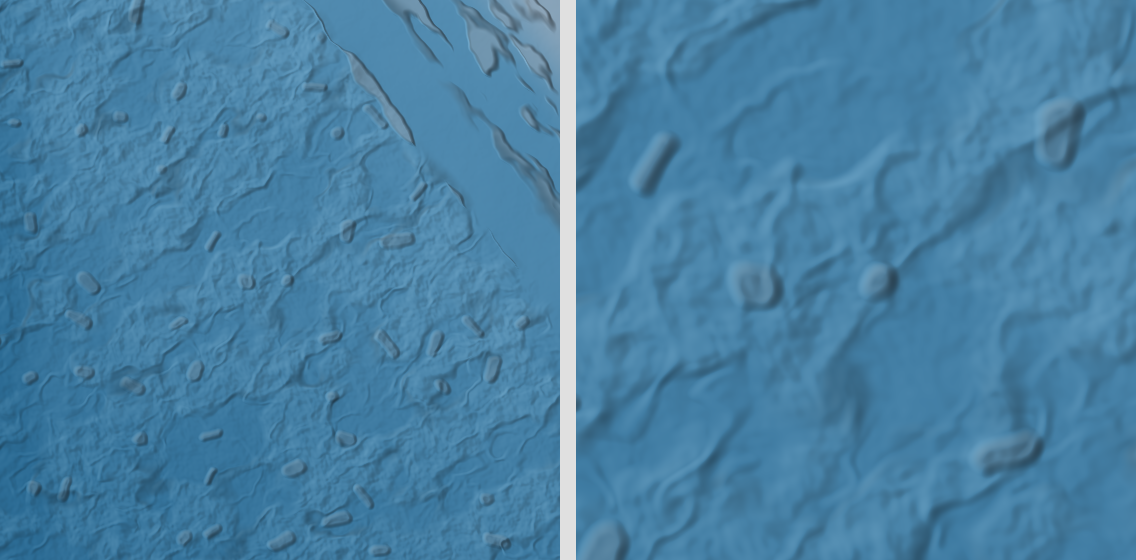
Left, the full canvas; right, a detail of the centre.
Give the GLSL for this texture, as a Shadertoy shader.

```glsl
// Blue painted plaster with crusty relief, a smooth diagonal band and grey ridges

vec2 hash2(vec2 c) {
    c = vec2(dot(c, vec2(127.1, 311.7)), dot(c, vec2(269.5, 183.3)));
    return fract(sin(c) * 43758.5);
}

// Gradient noise
float noise(vec2 p) {
    vec2 i = floor(p), f = p - i;
    vec2 u = f * f * f * (f * (f * 6.0 - 15.0) + 10.0);
    vec2 e = vec2(0.0, 1.0);
    float a = dot(hash2(i) * 2.0 - 1.0, f);
    float b = dot(hash2(i + e.yx) * 2.0 - 1.0, f - e.yx);
    float c = dot(hash2(i + e.xy) * 2.0 - 1.0, f - e.xy);
    float d = dot(hash2(i + e.yy) * 2.0 - 1.0, f - e.yy);
    return mix(mix(a, b, u.x), mix(c, d, u.x), u.y);
}

float fbm(vec2 p) {
    float sum = 0.0, amp = 0.5;
    for (int i = 0; i < 3; i++) {
        sum += amp * noise(p);
        p = mat2(1.6, 1.2, -1.2, 1.6) * p + 7.3;
        amp *= 0.5;
    }
    return sum;
}

// Short raised capsules, one at most per cell
float flecks(vec2 p) {
    float mask = 0.0;
    vec2 g = p * 11.0, cell = floor(g);
    for (int y = -1; y <= 1; y++)
    for (int x = -1; x <= 1; x++) {
        vec2 id = cell + vec2(x, y);
        vec2 r = hash2(id + 31.0), s = hash2(id + 57.0);
        float angle = 2.4 * s.x - 0.9;
        vec2 dir = vec2(cos(angle), sin(angle));
        vec2 v = g - id - 0.15 - 0.7 * r;
        v -= dir * clamp(dot(v, dir), -0.22 * s.y, 0.22 * s.y);
        float radius = 0.05 + 0.06 * r.x;
        float bump = 1.0 - smoothstep(radius - 0.04, radius + 0.05, length(v));
        mask = max(mask, bump * step(0.58, fract(r.y * 7.0 + s.x)));
    }
    return mask;
}

// Distance across the diagonal band, and position along it
vec2 bandCoords(vec2 p) {
    vec2 q = p - vec2(0.7, 0.8);
    return vec2(dot(q, vec2(0.78, 0.62)), dot(q, vec2(0.62, -0.78)));
}

// x: height, y: crust patches, z: grey ridges, w: plastered area
vec4 relief(vec2 p) {
    vec2 warp = vec2(fbm(p * 13.0), fbm(p * 13.0 + 40.0));
    vec2 band = bandCoords(p) + 0.03 * warp;
    float plaster = 1.0 - smoothstep(-0.03, 0.02, band.x);

    // Crust with torn edges, stretched up to the right
    vec2 q = mat2(0.82, -0.57, 0.57, 0.82) * (p + 0.045 * warp);
    float crust = smoothstep(-0.07, 0.03, fbm(q * vec2(6.0, 10.0) + 3.0)) * plaster;
    float folds = 1.0 - smoothstep(0.0, 0.07, abs(fbm(q * vec2(9.0, 14.0) + 21.0)));
    float grain = fbm((p + 0.02 * warp) * 30.0);

    // Long ridges beyond the band and lumps along its near edge
    float ridge = smoothstep(0.02, 0.11, fbm(vec2(band.y * 5.0, band.x * 19.0) + 11.3));
    ridge *= smoothstep(0.09, 0.14, band.x);
    float width = 0.017 * smoothstep(-0.15, 0.35, noise(vec2(band.y * 10.0, 4.6)));
    float seam = smoothstep(0.0, 0.008, width - abs(band.x));
    seam *= smoothstep(0.42, 0.54, p.y);
    float grey = max(ridge, seam);

    float fleck = flecks(p + 0.02 * warp) * plaster;
    float gate = 0.6 + 1.2 * noise(p * 8.0 + 15.0);
    float height = 0.0036 * crust * gate + 0.0016 * folds * plaster * gate
        + 0.0075 * grain * plaster * (0.3 + 0.7 * crust)
        + 0.0055 * grey + 0.0045 * fleck + 0.0005 * grain;
    return vec4(height, crust, max(grey, 0.45 * fleck), plaster);
}

void mainImage(out vec4 fragColor, in vec2 fragCoord) {
    vec2 p = fragCoord / iResolution.xy;
    float eps = 0.0028;
    vec4 surface = relief(p);
    vec2 slope = vec2(relief(p + vec2(eps, 0.0)).x, relief(p + vec2(0.0, eps)).x);
    slope = (slope - surface.x) / eps;
    float lit = dot(-slope, vec2(-0.85, 0.45));
    float across = bandCoords(p).x;

    // Blue ground, deeper at the lower left
    float lift = 0.08 + 0.52 * p.y + 0.28 * p.x + 0.35 * fbm(p * 3.0);
    lift -= 0.25 * (1.0 - smoothstep(0.0, 0.12, p.x));
    vec3 color = mix(vec3(0.17, 0.42, 0.58), vec3(0.36, 0.58, 0.72), clamp(lift, 0.0, 1.0));

    // Pale film on the crust, grey on the ridges and in the far corner
    float film = 0.5 + 0.9 * fbm(p * 24.0 + 9.0);
    color += vec3(0.055, 0.045, 0.035) * surface.y * film;
    color = mix(color, vec3(0.49, 0.60, 0.68), 0.7 * surface.z);
    color = mix(color, vec3(0.58, 0.66, 0.73), 0.8 * smoothstep(0.2, 0.34, across));

    // Dark outlines around raised shapes
    float outline = surface.y * (1.0 - surface.y) * smoothstep(-0.1, 0.3, noise(p * 11.0));
    outline += 1.3 * surface.z * (1.0 - surface.z) * (1.0 - 0.6 * surface.w);
    color *= 1.0 - 0.65 * outline;

    // Soft side light
    float light = lit / (1.0 + 0.9 * abs(lit));
    color += vec3(0.23, 0.21, 0.19) * max(light, 0.0);
    color *= 1.0 + 0.75 * min(light, 0.0);

    fragColor = vec4(clamp(color, 0.0, 1.0), 1.0);
}
```
